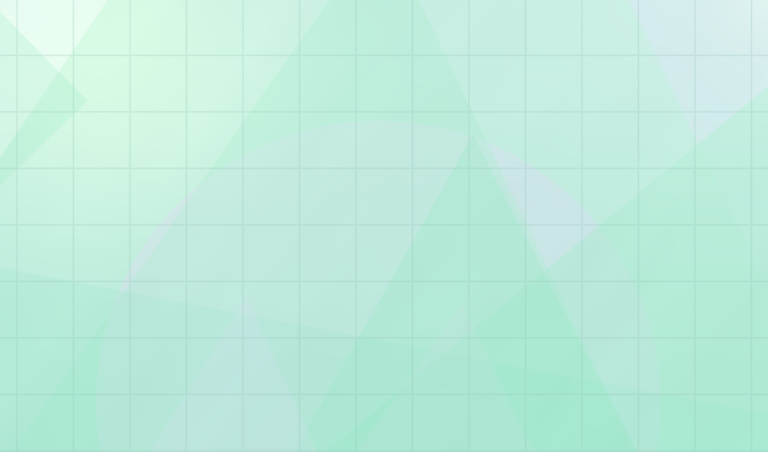
A Shadertoy shader for this background:

```glsl
// Pale mint backdrop: a soft gradient overlaid with translucent wedges,
// half-planes and one large disc, under a thin square grid.
// Shapes are signed distances in units of canvas height, blended in order.

const vec3 BASE_LOW   = vec3(0.715, 0.915, 0.850);
const vec3 BASE_HIGH  = vec3(0.780, 0.930, 0.890);
const vec3 GLOW_MINT  = vec3(0.860, 0.995, 0.900);
const vec3 SOFT_GREEN = vec3(0.620, 0.920, 0.780);
const vec3 DEEP_GREEN = vec3(0.550, 0.920, 0.740);
const vec3 TEAL       = vec3(0.550, 0.890, 0.770);
const vec3 LAVENDER   = vec3(0.860, 0.870, 0.950);
const vec3 LILAC      = vec3(0.900, 0.880, 1.000);
const vec3 GRID_COLOR = vec3(0.550, 0.740, 0.700);

const vec2  GLOW_CENTER = vec2(0.24, 0.89);
const float GLOW_SPREAD = 0.16;
const vec2  DISC_CENTER = vec2(0.837, 0.108);
const float DISC_RADIUS = 0.625;
const float GRID_STEP   = 0.125;
const vec2  GRID_OFFSET = vec2(0.0375, 0.0025);
const float GRID_HALF   = 0.0016;
const float GRID_ALPHA  = 0.25;
const float GRAIN       = 0.010;

float hash(vec2 p) {
    return fract(sin(dot(p, vec2(127.1, 311.7))) * 43758.5);
}

float noise(vec2 p) {
    vec2 i = floor(p), f = fract(p);
    f = f * f * (3.0 - 2.0 * f);
    return mix(mix(hash(i), hash(i + vec2(1, 0)), f.x),
               mix(hash(i + vec2(0, 1)), hash(i + vec2(1, 1)), f.x), f.y);
}

float coverage(float d) {
    float pixel = 1.0 / iResolution.y;
    return smoothstep(-pixel, pixel, d);
}

// Signed distance to the line a-b, positive on its left
float leftOf(vec2 p, vec2 a, vec2 b) {
    vec2 along = normalize(b - a), q = p - a;
    return along.x * q.y - along.y * q.x;
}

float halfPlane(vec2 p, vec2 a, vec2 b) {
    return coverage(leftOf(p, a, b));
}

// Triangle standing on the bottom edge
float wedge(vec2 p, vec2 apex, float footLeft, float footRight) {
    return coverage(min(leftOf(p, apex, vec2(footLeft, 0.0)),
                        leftOf(p, vec2(footRight, 0.0), apex)));
}

float gridLines(vec2 p) {
    vec2 cell = (p - GRID_OFFSET) / GRID_STEP;
    vec2 d = abs(fract(cell + 0.5) - 0.5) * GRID_STEP;
    return coverage(GRID_HALF - min(d.x, d.y));
}

void mainImage(out vec4 fragColor, in vec2 fragCoord) {
    vec2 p = fragCoord / iResolution.y;

    // Base gradient and upper left glow
    vec3 col = mix(BASE_LOW, BASE_HIGH, smoothstep(0.0, 1.0, p.y));
    vec2 toGlow = p - GLOW_CENTER;
    col = mix(col, GLOW_MINT, 0.85 * exp(-dot(toGlow, toGlow) / GLOW_SPREAD));

    // Shape masks
    float mainWedge  = wedge(p, vec2(0.846, 1.168), 0.026, 1.408);
    float innerWedge = wedge(p, vec2(1.046, 0.702), 0.651, 1.410);
    float leftPeak   = wedge(p, vec2(0.545, 0.342), 0.331, 0.702);
    float midPeak    = wedge(p, vec2(1.022, 0.327), 0.788, 1.181);
    float disc       = coverage(DISC_RADIUS - length(p - DISC_CENTER));
    float diagonal   = halfPlane(p, vec2(1.695, 0.806), vec2(0.72, 0.0));
    float lowBand    = halfPlane(p, vec2(1.695, 0.084), vec2(0.0, 0.408));
    float rightPlane = halfPlane(p, vec2(1.391, 1.0), vec2(1.695, 0.371));
    float corner     = halfPlane(p, vec2(0.0, 0.651), vec2(0.238, 1.0));
    vec2  tip        = vec2(0.194, 0.777);
    float diamond    = halfPlane(p, tip, vec2(0.0, 0.974))
                     * halfPlane(p, vec2(0.0, 0.589), tip);

    // Large overlays
    col = mix(col, SOFT_GREEN, 0.25 * mainWedge);
    col = mix(col, LAVENDER, 0.25 * disc);
    float slivers = disc * (1.0 - mainWedge) * (1.0 - diagonal) * (1.0 - lowBand);
    col = mix(col, LAVENDER, 0.22 * slivers);
    col = mix(col, DEEP_GREEN, 0.23 * innerWedge);
    col = mix(col, DEEP_GREEN, 0.18 * diagonal);
    col = mix(col, TEAL, 0.15 * lowBand);

    // Small peaks and side planes
    col = mix(col, LAVENDER, 0.20 * leftPeak);
    col = mix(col, LAVENDER, 0.12 * midPeak);
    col = mix(col, LILAC, mix(0.30, 0.06, diagonal) * rightPlane);
    col = mix(col, vec3(1.0), 0.45 * corner);
    col = mix(col, SOFT_GREEN, 0.25 * diamond);

    // Bright upper right corner
    float cornerGlow = exp(-6.0 * length(p - vec2(1.695, 1.0)));
    col = mix(col, vec3(0.95, 1.0, 0.97), 0.5 * cornerGlow);

    // Faint slanted streaks, then the grid
    vec2 streak = vec2(p.x - 0.7 * p.y, p.y + 0.7 * p.x) * vec2(14.0, 3.0);
    col += GRAIN * (noise(streak) - 0.5);
    col = mix(col, GRID_COLOR, GRID_ALPHA * gridLines(p));

    fragColor = vec4(col, 1.0);
}
```
